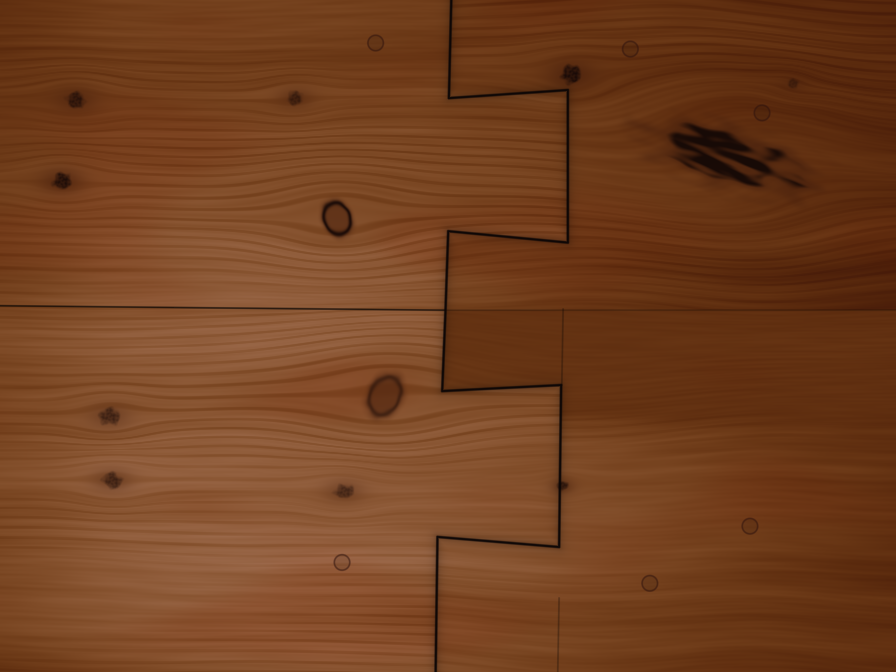
A Shadertoy shader for this texture:

```glsl
// Varnished pine boards joined by a zigzag dovetail seam, under a soft warm light.
// Gradient noise is stretched along the boards for grain and bent around the knots;
// the seam is a polyline distance, and pegs and knots are placed by loops.

const vec2 SEAM[11] = vec2[11](
    vec2(.672, 1.02), vec2(.668, .854), vec2(.845, .866), vec2(.845, .639),
    vec2(.667, .656), vec2(.663, .540), vec2(.658, .418), vec2(.835, .427),
    vec2(.832, .186), vec2(.651, .201), vec2(.648, -.02));

// Small knots: centre, radius, darkness
const vec4 KNOTS[9] = vec4[9](
    vec4(.113, .851, .014, .75), vec4(.092, .731, .014, .9), vec4(.439, .854, .012, .6),
    vec4(.163, .380, .014, .6), vec4(.167, .285, .013, .6), vec4(.512, .269, .013, .55),
    vec4(.851, .889, .015, .95), vec4(.837, .276, .008, .7), vec4(1.179, .875, .009, .45));

// Oval knots: centre, radius, tilt
const vec4 OVALS[2] = vec4[2](vec4(.502, .675, .026, .45), vec4(.573, .411, .031, -.5));

const vec2 PEGS[6] = vec2[6](vec2(.559, .936), vec2(.938, .927), vec2(1.134, .832),
    vec2(.509, .163), vec2(.967, .132), vec2(1.116, .217));

vec2 gradient(vec2 cell) {
    float a = 6.2832 * fract(sin(dot(cell, vec2(127.1, 311.7))) * 43758.5);
    return vec2(cos(a), sin(a));
}

float noise(vec2 p) {
    vec2 i = floor(p), f = fract(p), u = f * f * f * (f * (f * 6. - 15.) + 10.);
    vec2 e = vec2(1, 0);
    return mix(mix(dot(gradient(i), f), dot(gradient(i + e), f - e), u.x),
               mix(dot(gradient(i + e.yx), f - e.yx), dot(gradient(i + 1.), f - 1.), u.x), u.y);
}

mat2 rotate(float a) { return mat2(cos(a), sin(a), -sin(a), cos(a)); }

float segment(vec2 p, vec2 a, vec2 b) {
    vec2 d = b - a;
    return length(p - a - d * clamp(dot(p - a, d) / dot(d, d), 0., 1.));
}

// Shift of the grain height that spreads the lines around a knot
float bend(vec2 d, float r) {
    return -.85 * d.y * exp(-dot(d * d, vec2(.05, .13)) / (r * r));
}

void mainImage(out vec4 fragColor, in vec2 fragCoord) {
    float px = 1. / iResolution.y;
    vec2 p = fragCoord * px;

    // Seam distance, and which side of it we are on
    float seam = 1.;
    bool left = false;
    for (int i = 0; i < 10; i++) {
        vec2 a = SEAM[i], b = SEAM[i + 1];
        seam = min(seam, segment(p, a, b));
        if ((a.y > p.y) != (b.y > p.y) && p.x < mix(a.x, b.x, (p.y - a.y) / (b.y - a.y)))
            left = !left;
    }
    float split = p.y - (.545 - .01 * min(p.x, .66));
    float right = left ? 0. : 1.;
    vec2 seed = vec2(17.3 * right, 31.7 * step(0., split));

    // Grain height, bent by every knot
    vec2 burl = rotate(.28) * (p - vec2(1.085, .766));
    float g = p.y + bend(burl, .04);
    for (int i = 0; i < 9; i++) g += bend(p - KNOTS[i].xy, KNOTS[i].z);
    for (int i = 0; i < 2; i++) g += bend(p - OVALS[i].xy, OVALS[i].z);
    g += (.018 + .025 * right) * noise(p * vec2(2.2, 4.) + seed);

    // Grain: broad streaks, rings, fibres and thin dark lines
    float streak = noise(vec2(p.x * 1.2, g * 15.) + seed);
    float rings = noise(vec2(p.x * .8, g * 70.) + seed);
    float fibre = noise(vec2(p.x * 9., g * 210.) + seed);
    float lines = smoothstep(.3, 1., sin(g * 420. + 7. * noise(vec2(p.x * .6, g * 12.) + seed)));
    lines *= smoothstep(-.25, .35, noise(vec2(p.x * .9, g * 6.) + seed)) * (1. - .4 * right);

    // Light pool, then tone
    vec2 l = (p - vec2(.4, .3)) * vec2(.95, 1.);
    float light = exp(-1.55 * dot(l, l)) - .05 * right;
    light -= .25 * smoothstep(.05, 0., p.y + .06 * p.x) + .12 * smoothstep(.2, 0., p.x);
    float tone = light + .22 * streak + .14 * rings + .1 * fibre - .2 * lines;
    tone -= .2 * right * smoothstep(.08, .02, abs(split - .03));

    // Plain inset strip on the right
    float plain = right * smoothstep(.36, .39, p.y) * step(split, 0.);
    tone = mix(tone, .27 + .08 * fibre + .05 * streak, plain * .85);
    vec3 col = vec3(.31, .13, .04) + tone * vec3(.26, .2, .05) + tone * tone * vec3(0, .04, .15);
    col *= 1. - vec3(.02, .1, .16) * smoothstep(0., .4, noise(p * vec2(3., 7.) + 5.));

    // Small knots with a brown halo
    vec3 dark = vec3(.09, .035, .025);
    for (int i = 0; i < 9; i++) {
        vec4 k = KNOTS[i];
        vec2 d = p - k.xy;
        float r = length(d * vec2(.85, 1.)) / k.z + .5 * noise(d * 90. + k.xy * 40.);
        col = mix(col, vec3(.25, .1, .04), .55 * k.w * exp(-dot(d * d, vec2(.2, .55)) / (k.z * k.z)));
        col = mix(col, dark, k.w * smoothstep(1.1, .45, r) * (.8 + .4 * noise(d * 250.)));
    }

    // Oval knots: a bark rim around a warm heart
    for (int i = 0; i < 2; i++) {
        vec4 k = OVALS[i];
        vec2 d = rotate(-k.w) * (p - k.xy);
        float r = length(d * vec2(1.35, 1.)) / k.z + .12 * noise(d * 60. + k.xy * 9.);
        col = mix(col, vec3(.33, .16, .07), .7 * smoothstep(1.5, .8, r));
        float rim = exp(-pow((r - .95) / .15, 2.)) * (.75 + .25 * sign(k.w - d.x * k.w));
        col = mix(col, dark, .9 * rim);
    }

    // Ragged burl with streaks of bare wood
    float e = length(burl / vec2(.1, .037)) + .7 * noise(burl * vec2(22., 60.));
    float bark = smoothstep(1.05, .65, e) * smoothstep(-.4, .1, noise(burl * vec2(16., 75.) + 3.));
    col = mix(col, vec3(.27, .12, .05), .6 * smoothstep(1.7, .7, e));
    col = mix(col, dark * .8, .92 * bark);

    // Pegs
    for (int i = 0; i < 6; i++) {
        float r = length(p - PEGS[i]) - .0115;
        col *= 1. - .1 * smoothstep(px, -px, r);
        col = mix(col, dark * 2., .55 * smoothstep(.001 + px, 0., abs(r)));
    }

    // Board gap, faint inset edges and the dark seam
    col *= 1. - (.7 - .45 * right) * smoothstep(.001 + px, 0., abs(split));
    float inset = min(segment(p, vec2(.838, .54), vec2(.836, .427)),
                      segment(p, vec2(.832, .11), vec2(.83, 0.)));
    col *= 1. - .3 * smoothstep(.001 + px, 0., inset);
    col *= 1. - .25 * exp(-seam * 160.);
    col = mix(col, vec3(.04, .02, .02), .95 * smoothstep(.0018 + px, .0018 - px, seam));
    fragColor = vec4(clamp(col, 0., 1.), 1.);
}
```
